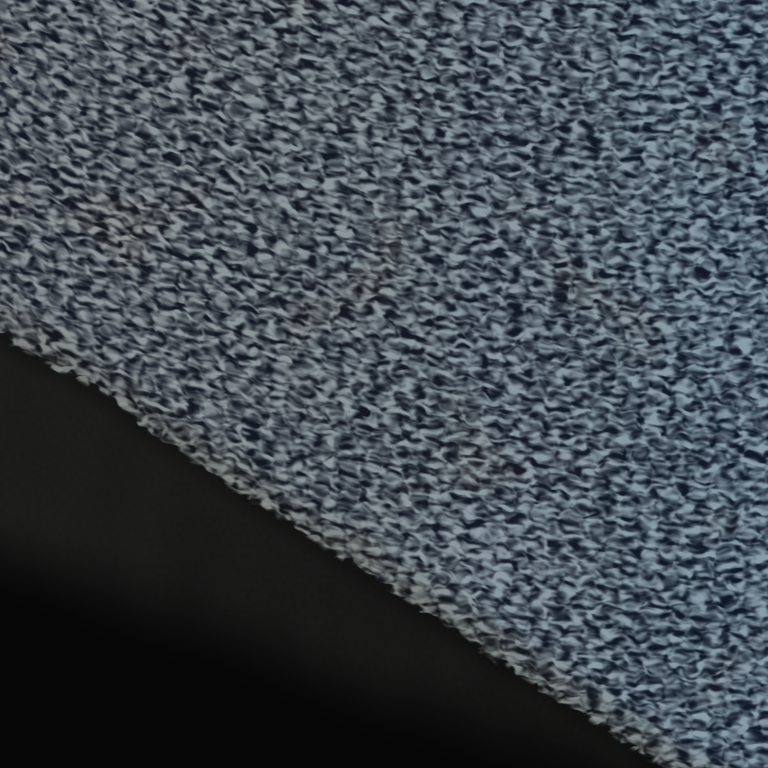
Give the GLSL for this texture, as a three.js fragment shader.

```glsl
// Woven blue-grey fabric with a frayed diagonal edge above a dark shadowed fold.
varying vec2 vUv;

vec2 hash2(vec2 cell) {
  vec3 q = fract(cell.xyx * vec3(0.1031, 0.1030, 0.0973));
  q += dot(q, q.yzx + 33.33);
  return fract((q.xx + q.yz) * q.zy);
}

float cornerSlope(vec2 cell, vec2 offset) {
  return dot(hash2(cell) * 2.0 - 1.0, offset);
}

// Gradient noise, roughly -0.7 to 0.7
float noise(vec2 p) {
  vec2 i = floor(p), f = p - i;
  vec2 s = f * f * f * (f * (f * 6.0 - 15.0) + 10.0);
  vec2 e = vec2(1.0, 0.0);
  float low = mix(cornerSlope(i, f), cornerSlope(i + e, f - e), s.x);
  float high = mix(cornerSlope(i + e.yx, f - e.yx), cornerSlope(i + 1.0, f - 1.0), s.x);
  return mix(low, high, s.y);
}

// Short curled fibres, slanted on the left and level on the right
float fibres(vec2 uv) {
  vec2 p = vec2(uv.x, uv.y + 0.34 * uv.x - 0.16 * uv.x * uv.x);
  vec2 curl = vec2(noise(p * 55.0 + 7.0), noise(p * 55.0 + 91.0));
  p += curl * vec2(0.010, 0.006);
  float strands = noise(p * vec2(50.0, 98.0) + 13.0);
  float threads = noise(p * vec2(78.0, 150.0) + 51.0);
  float fuzz = noise(p * vec2(140.0, 220.0) + 29.0);
  return 0.51 + 1.0 * strands + 0.85 * threads + 0.35 * fuzz;
}

vec3 fabric(vec2 uv, float edge) {
  float patches = noise(uv * vec2(4.0, 6.0) + 3.0) + 0.6 * noise(uv * 13.0 + 17.0);
  float t = clamp(fibres(uv) + 0.10 * patches, 0.0, 1.0);
  t = mix(t, smoothstep(0.0, 1.0, t), 0.7);

  vec3 navy = vec3(0.075, 0.095, 0.14);
  vec3 pale = mix(vec3(0.555, 0.585, 0.595), vec3(0.54, 0.61, 0.645), uv.x);
  vec3 color = mix(navy, pale, t);

  // Cool daylight on the right, faint brown wear elsewhere
  color += vec3(-0.01, 0.005, 0.022) * smoothstep(0.5, 1.0, uv.x);
  color += vec3(0.015, 0.0, -0.015) * smoothstep(0.1, 0.5, noise(uv * 9.0 + 63.0));

  // Neutral, shaded rim
  float rim = 1.0 - smoothstep(0.0, 0.07, edge);
  color = mix(color, vec3(dot(color, vec3(0.3, 0.6, 0.1))) * vec3(0.95, 0.98, 0.94), 0.6 * rim);
  return color * (1.0 - 0.10 * rim);
}

// Charcoal fold fading into black below
vec3 fold(vec2 uv, float edge) {
  float crease = 0.275 - 0.36 * uv.x + 0.02 * noise(uv * 5.0);
  float lit = smoothstep(-0.06, 0.07, uv.y - crease);
  float tone = mix(0.024, 0.108 - 0.035 * uv.x, lit);
  tone += lit * (0.016 * noise(uv * vec2(18.0, 6.0)) + 0.010 * noise(uv * 150.0));
  tone *= 1.0 - 0.25 * smoothstep(-0.035, 0.0, edge);
  return tone * vec3(1.0, 1.02, 0.98);
}

void main() {
  vec2 uv = vUv;
  float edge = uv.y - 0.564 + 0.65 * uv.x;
  edge -= 0.012 * exp(-pow((uv.x - 0.12) / 0.07, 2.0));

  // Ragged outline with loose tufts
  float ragged = edge + 0.010 * noise(uv * 24.0 + 5.0) + 0.016 * noise(uv * vec2(60.0, 95.0));
  float cover = smoothstep(-0.003, 0.003, ragged);

  vec3 color = mix(fold(uv, edge), fabric(uv, edge), cover);
  float tuft = smoothstep(0.08, 0.3, noise(uv * vec2(42.0, 85.0) + 41.0));
  tuft *= smoothstep(-0.008, 0.002, edge) * (1.0 - smoothstep(0.006, 0.022, edge));
  color = mix(color, vec3(0.55, 0.58, 0.56), 0.75 * tuft);

  gl_FragColor = vec4(color, 1.0);
}
```
